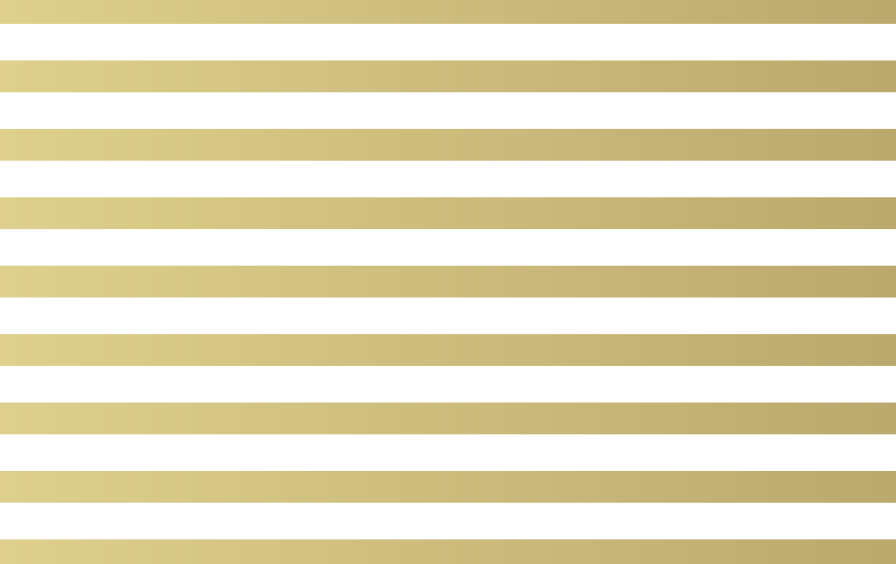
This pattern is drawn by a Shadertoy shader. Its source:

```glsl
// Horizontal gold stripes on white, each shaded from light to dark across the canvas.

const float PERIOD        = 0.1213;  // stripe spacing, in canvas heights
const float STRIPE_WIDTH  = 0.0564;  // stripe thickness, in canvas heights
const float CENTER_Y      = 0.5007;  // middle of the central stripe
const vec3  GOLD_LIGHT    = vec3(0.870, 0.816, 0.550);
const vec3  GOLD_DARK     = vec3(0.735, 0.660, 0.425);
const vec3  BACKGROUND    = vec3(1.0);

// Signed distance to the nearest stripe edge, negative inside a stripe.
float stripeDistance(float y) {
    float offset = (fract((y - CENTER_Y) / PERIOD + 0.5) - 0.5) * PERIOD;
    return abs(offset) - 0.5 * STRIPE_WIDTH;
}

void mainImage(out vec4 fragColor, in vec2 fragCoord) {
    vec2 uv = fragCoord / iResolution.xy;
    float pixel = 1.0 / iResolution.y;

    // One-pixel coverage ramp at the stripe edges
    float coverage = clamp(0.5 - stripeDistance(uv.y) / pixel, 0.0, 1.0);

    // Metallic gradient runs from left to right
    vec3 gold = mix(GOLD_LIGHT, GOLD_DARK, uv.x);

    fragColor = vec4(mix(BACKGROUND, gold, coverage), 1.0);
}
```
